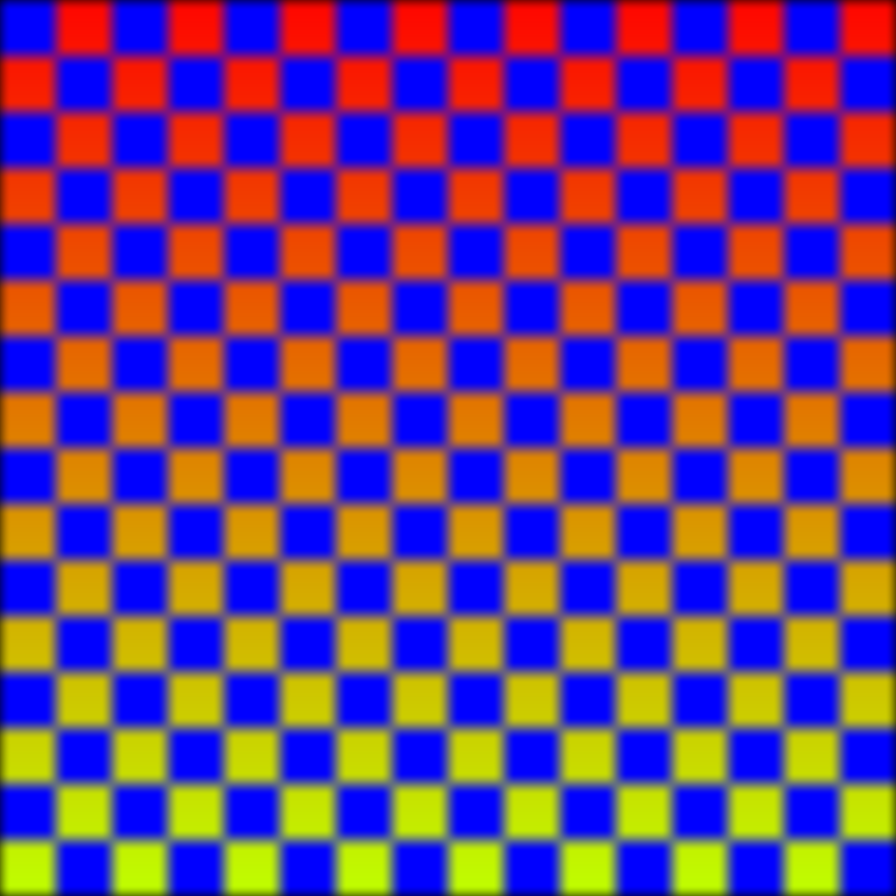
A three.js fragment shader for this pattern:

```glsl
// Soft 16 by 16 checkerboard: blue cells alternate with warm cells that run
// from lime at the bottom to red at the top. Two softened square waves are
// multiplied to blur the checks, and the rim of the canvas fades toward black.

varying vec2 vUv;

const float CELLS = 16.0;
const float BLUR = 0.2; // half width of a soft edge, in cells
const vec3 BLUE = vec3(0.0, 0.0, 1.0);
const vec3 LIME = vec3(0.75, 1.0, 0.0);
const vec3 RED = vec3(1.0, 0.02, 0.0);

// Square wave from -1 to 1, flipping softly at each inner cell boundary
float softWave(float x, float count, float blur) {
  float boundary = clamp(floor(x + 0.5), 1.0, count - 1.0);
  float flip = 1.0 - 2.0 * mod(boundary, 2.0);
  return flip * (2.0 * smoothstep(-blur, blur, x - boundary) - 1.0);
}

// Blurred coverage of the span 0..count, one half at either end
float softSpan(float x, float count, float blur) {
  return smoothstep(-blur, blur, min(x, count - x));
}

void main() {
  vec2 p = vUv * CELLS;

  // Checks: 1 in warm cells, 0 in blue cells
  float wave = softWave(p.x, CELLS, BLUR) * softWave(p.y, CELLS, BLUR);
  float warmth = 0.5 + 0.5 * wave;
  vec3 warm = mix(LIME, RED, vUv.y);
  vec3 color = mix(BLUE, warm, warmth);

  // Dark rim
  color *= softSpan(p.x, CELLS, BLUR) * softSpan(p.y, CELLS, BLUR);

  gl_FragColor = vec4(color, 1.0);
}
```
